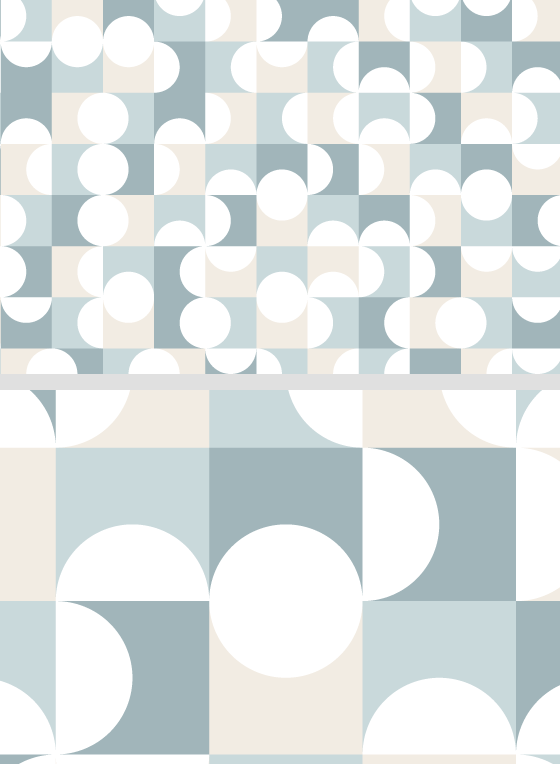
Top, the full canvas; bottom, a detail of the centre.
Write a WebGL 2 fragment shader that draws this pattern.

```glsl
#version 300 es
precision highp float;
// Grid of pastel squares, each holding a white half disc on one random side.

uniform vec2 u_resolution;
out vec4 outColor;

float hash(vec2 p) {
    return fract(sin(dot(p, vec2(127.1, 311.7))) * 43758.5453);
}

// Three colours cycle along each row; bands of rows alternate direction.
vec3 tileColor(vec2 cell) {
    float band = floor((cell.y + 2.0) / 4.0);
    float direction = mod(band, 2.0) * 2.0 - 1.0;
    float leftCycle = direction * cell.x - cell.y + 1.0 + band;
    float rightCycle = cell.x + cell.y + 1.0 + step(2.0, cell.y);
    float index = mod(cell.x < 6.0 ? leftCycle : rightCycle, 3.0);

    vec3 slate = vec3(0.63, 0.71, 0.73);
    vec3 cream = vec3(0.95, 0.925, 0.89);
    vec3 mist = vec3(0.79, 0.85, 0.86);
    return index < 0.5 ? slate : index < 1.5 ? cream : mist;
}

vec3 pattern(vec2 p) {
    vec2 cell = floor(p);
    vec2 local = p - cell - 0.5;

    // The disc is centred on one side, so the cell cuts it in half.
    float angle = floor(hash(cell + 3.0) * 4.0) * 1.5707963;
    vec2 sideCentre = 0.5 * vec2(cos(angle), sin(angle));
    return distance(local, sideCentre) < 0.5 ? vec3(1.0) : tileColor(cell);
}

void main() {
    // Average a 4 x 4 grid of samples to smooth every edge.
    vec3 sum = vec3(0.0);
    for (int y = 0; y < 4; y++) {
        for (int x = 0; x < 4; x++) {
            vec2 offset = (vec2(x, y) + 0.5) / 4.0 - 0.5;
            vec2 p = (gl_FragCoord.xy + offset) / u_resolution.y * 7.314;
            sum += pattern(p + vec2(-0.014, 0.5));
        }
    }
    outColor = vec4(sum / 16.0, 1.0);
}
```
